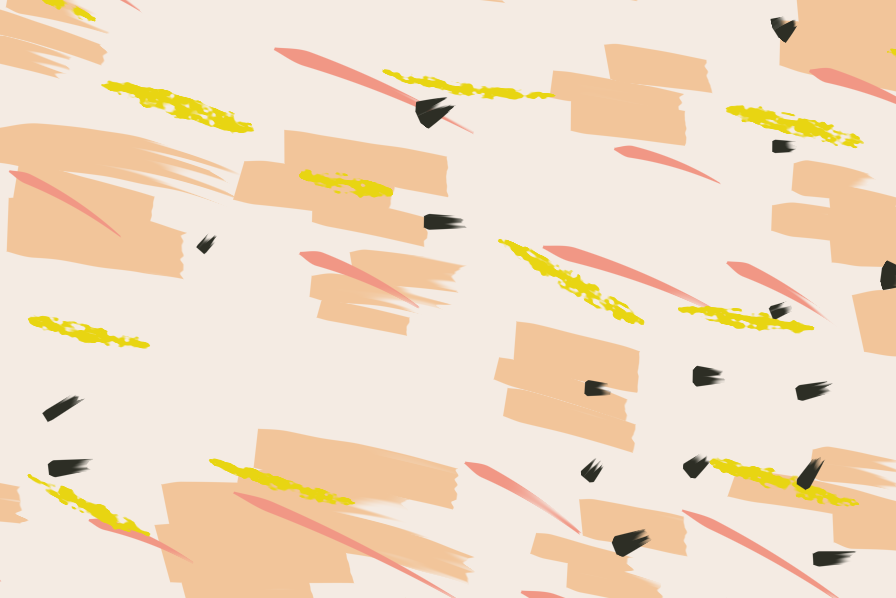
Reproduce this pattern procedurally as a WebGL 1 fragment shader.

```glsl
precision highp float;
// Loose brush marks on cream paper: stacked peach swathes, tapered coral
// sweeps, grainy yellow crayon lines and small groups of dark dabs.
// Each layer scatters strokes on a jittered grid; bristles come from noise.

uniform vec2 u_resolution;

const vec3 PAPER  = vec3(0.957, 0.922, 0.890);
const vec3 PEACH  = vec3(0.949, 0.773, 0.604);
const vec3 CORAL  = vec3(0.945, 0.592, 0.522);
const vec3 YELLOW = vec3(0.910, 0.835, 0.070);
const vec3 INK    = vec3(0.175, 0.180, 0.145);

// Grid cell of each layer, in canvas heights
const vec2 PEACH_CELL  = vec2(0.42, 0.30);
const vec2 CORAL_CELL  = vec2(0.40, 0.30);
const vec2 YELLOW_CELL = vec2(0.36, 0.31);
const vec2 INK_CELL    = vec2(0.16, 0.14);

const float JITTER = 0.7;          // share of the cell a stroke may wander
const float PEACH_DENSITY = 0.88;
const float CORAL_DENSITY = 0.85;
const float YELLOW_DENSITY = 0.9;
const float INK_DENSITY = 0.8;
const float BRISTLES = 130.0;      // bristle lines per canvas height
const float FINE_BRISTLES = 240.0;

vec4 hash4(vec2 p) {
  vec4 q = fract(p.xyxy * vec4(0.1031, 0.1030, 0.0973, 0.1099));
  q += dot(q, q.wzxy + 33.33);
  return fract((q.xxyz + q.yzzw) * q.zywx);
}

float valueNoise(vec2 p) {
  vec2 i = floor(p), f = fract(p);
  f *= f * (3.0 - 2.0 * f);
  float low  = mix(hash4(i).x, hash4(i + vec2(1.0, 0.0)).x, f.x);
  float high = mix(hash4(i + vec2(0.0, 1.0)).x, hash4(i + 1.0).x, f.x);
  return mix(low, high, f.y);
}

float cover(float inside) {
  float edge = 0.75 / u_resolution.y;
  return smoothstep(-edge, edge, inside);
}

// Offset from the jittered centre of a cell
vec2 fromCell(vec2 p, vec2 id, vec2 cell, vec4 r) {
  return p - (id + 0.5 + (r.xy - 0.5) * JITTER) * cell;
}

// Turn into the stroke's own axes and straighten its arch
vec2 strokeFrame(vec2 p, float angle, float arch) {
  float c = cos(angle), s = sin(angle);
  vec2 q = vec2(c * p.x + s * p.y, c * p.y - s * p.x);
  return q + vec2(0.0, arch * q.x * q.x);
}

// Loaded at the left, running dry and ragged towards the right
float brush(vec2 p, vec2 size, float taper, float dry, float bristles, float seed) {
  float t = clamp(p.x / size.x * 0.5 + 0.5, 0.0, 1.0);
  float point = smoothstep(-0.05, 0.15, t) * pow(1.0 - t, 0.8) * 1.2;
  float wobble = (valueNoise(vec2(p.x * 14.0, seed * 91.0)) - 0.5) * 0.2;
  float width = size.y * (mix(1.0, point, taper) + wobble * (1.0 - taper));
  float hair = valueNoise(vec2(p.x * 5.0, p.y * bristles) + seed * 57.0);
  float ragged = valueNoise(vec2(seed * 37.0, p.y * bristles)) * dry * 0.6 * size.x;
  float tail = (size.x - ragged - p.x) / (1.0 + 3.0 * dry);
  float inside = min(width - abs(p.y), min(p.x + size.x, tail));
  float wear = dry * smoothstep(0.25, 1.0, t);
  return cover(min(inside, (hair + 0.12 - wear) / bristles));
}

// Spindle of waxy grain, densest along its core
float crayon(vec2 p, vec2 size, float seed) {
  float t = p.x / size.x;
  float width = size.y * sqrt(max(1.0 - t * t, 0.0));
  float grain = 0.6 * valueNoise(p * vec2(50.0, 150.0) + seed * 83.0)
              + 0.4 * valueNoise(p * vec2(130.0, 230.0) + seed * 29.0);
  float across = min(abs(p.y) / max(width, 0.001), 2.0);
  float inside = width - abs(p.y) + (grain - 0.5) * size.y;
  inside = min(inside, (grain - mix(0.25, 0.5, across)) * 0.012);
  return cover(min(inside, size.x - abs(p.x)));
}

// Three staggered strips make one swathe
float swathe(vec2 p, vec4 r, vec2 id) {
  float scale = mix(0.65, 1.4, r.z), result = 0.0;
  for (int k = 0; k < 3; k++) {
    vec4 s = hash4(id * 3.0 + vec2(float(k) * 17.0 + 5.0, 41.0));
    vec2 size = vec2(mix(0.07, 0.155, s.x), mix(0.022, 0.042, s.y)) * scale;
    vec2 shift = vec2((s.z - 0.5) * 0.15, (float(k) - 1.0) * 0.053) * scale;
    vec2 q = strokeFrame(p - shift, mix(-0.3, -0.04, r.x) + (s.y - 0.5) * 0.12, s.w * 0.5);
    q.x += q.y * (s.z - 0.3) * 0.5;
    result = max(result, brush(q, size * vec2(1.0 + 0.35 * s.w, 1.0), s.w * 0.3, s.w * s.w, BRISTLES, s.x));
  }
  return result;
}

void main() {
  vec2 p = gl_FragCoord.xy / u_resolution.y;
  float peach = 0.0, coral = 0.0, yellow = 0.0, ink = 0.0;
  for (int j = -1; j <= 1; j++) for (int i = -1; i <= 1; i++) {
    vec2 near = vec2(float(i), float(j));

    vec2 id = floor(p / PEACH_CELL) + near + 11.0;
    vec4 r = hash4(id);
    if (r.w < PEACH_DENSITY) peach = max(peach, swathe(fromCell(p, id - 11.0, PEACH_CELL, r), r, id));

    // Mostly thin sweeps, now and then a broad patch
    id = floor(p / CORAL_CELL) + near + 53.0;
    r = hash4(id);
    float broad = step(0.92, r.z);
    vec2 size = mix(vec2(mix(0.09, 0.29, r.z * r.z), mix(0.008, 0.012, r.y)), vec2(0.13, 0.036), broad);
    vec2 q = strokeFrame(fromCell(p, id - 53.0, CORAL_CELL, r), mix(mix(-0.6, -0.3, r.x), -0.1, broad), (1.0 - r.z) * 1.1);
    if (r.w < CORAL_DENSITY) coral = max(coral, brush(q, size, 1.0 - broad, 0.55, BRISTLES, r.y));

    id = floor(p / YELLOW_CELL) + near + 97.0;
    r = hash4(id);
    q = strokeFrame(fromCell(p, id - 97.0, YELLOW_CELL, r), mix(-0.85, -0.1, sqrt(r.z)), (r.x - 0.7) * 0.8);
    if (r.w < YELLOW_DENSITY) yellow = max(yellow, crayon(q, vec2(mix(0.07, 0.16, r.y), mix(0.009, 0.016, r.x)), r.z));

    // Dabs gather where a broad noise is high
    id = floor(p / INK_CELL) + near + 151.0;
    r = hash4(id);
    float crowd = smoothstep(0.4, 0.75, valueNoise(id * 0.4));
    size = vec2(mix(0.018, 0.042, r.x), mix(0.009, 0.024, r.y * r.y));
    q = strokeFrame(fromCell(p, id - 151.0, INK_CELL, r), mix(-0.2, 1.1, r.z), 0.0);
    if (r.w < crowd * INK_DENSITY) ink = max(ink, brush(q, size, r.y * 0.7, 0.75, FINE_BRISTLES, r.x));
  }

  vec3 color = mix(PAPER, PEACH, peach);
  color = mix(color, CORAL, coral);
  color = mix(color, YELLOW, yellow);
  gl_FragColor = vec4(mix(color, INK, ink), 1.0);
}
```
